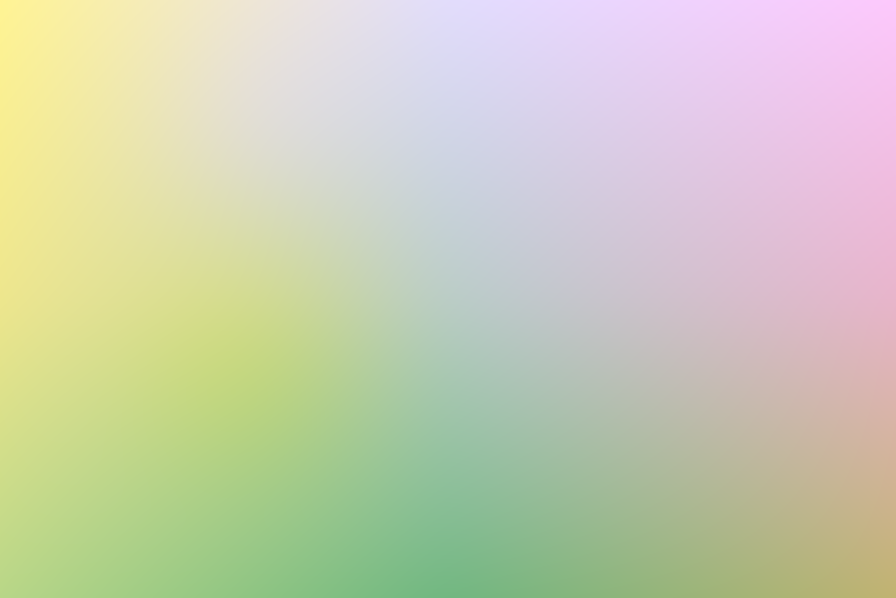
This background is drawn by a Shadertoy shader. Its source:

```glsl
#define TOP_LEFT vec3(1.0, 0.955, 0.58)
#define TOP_MID vec3(0.88, 0.865, 1.0)
#define TOP_RIGHT vec3(0.99, 0.785, 0.99)
#define MID_LEFT vec3(0.933, 0.902, 0.557)
#define MID_MID vec3(0.72, 0.80, 0.805)
#define MID_RIGHT vec3(0.91, 0.706, 0.80)
#define LOW_LEFT vec3(0.72, 0.84, 0.53)
#define LOW_MID vec3(0.425, 0.715, 0.505)
#define LOW_RIGHT vec3(0.755, 0.70, 0.44)
#define LIME_TINT vec3(0.015, 0.015, -0.15)
#define PALE_TINT vec3(0.0, -0.01, 0.07)
#define SOFTNESS 0.07

// Blends three stops along t, with a slightly rounded crease at the middle
vec3 threeStops(vec3 start, vec3 middle, vec3 end, float t) {
    float s = 2.0 * t - 1.0;
    float softAbs = sqrt(s * s + SOFTNESS * SOFTNESS);
    float startWeight = 0.5 * (softAbs - s);
    float endWeight = 0.5 * (softAbs + s);
    return middle + (start - middle) * startWeight + (end - middle) * endWeight;
}

// Soft elliptical glow
float glow(vec2 p, vec2 center, vec2 radius) {
    vec2 d = (p - center) / radius;
    return exp(-0.5 * dot(d, d));
}

void mainImage(out vec4 fragColor, in vec2 fragCoord) {
    vec2 uv = fragCoord / iResolution.xy;

    // Colour mesh: across each row, then from bottom to top
    vec3 low = threeStops(LOW_LEFT, LOW_MID, LOW_RIGHT, uv.x);
    vec3 mid = threeStops(MID_LEFT, MID_MID, MID_RIGHT, uv.x);
    vec3 top = threeStops(TOP_LEFT, TOP_MID, TOP_RIGHT, uv.x);
    vec3 color = threeStops(low, mid, top, uv.y);

    // Lime warmth left of centre, with a paler patch above it
    color += LIME_TINT * glow(uv, vec2(0.29, 0.41), vec2(0.11, 0.16));
    color += PALE_TINT * glow(uv, vec2(0.29, 0.80), vec2(0.09, 0.13));

    fragColor = vec4(clamp(color, 0.0, 1.0), 1.0);
}
```
